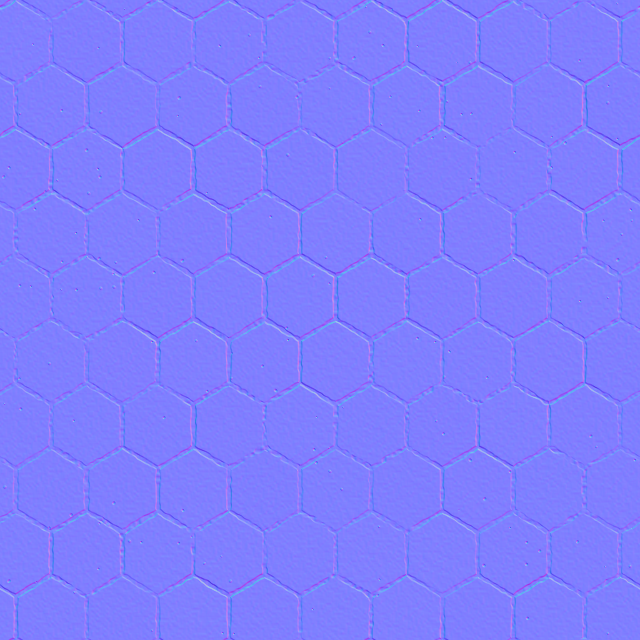
Write a WebGL 2 fragment shader that draws this texture map.

```glsl
#version 300 es
precision highp float;
precision highp int;
// Tangent-space normal map of hexagonal floor tiles with rough, worn grout.

#define COLUMNS 9.0
#define ROWS 10.0            // even, so the staggered rows wrap
#define OFFSET vec2(0.72, 0.35)
#define GROUT_HALF 0.027     // in tile widths
#define BEVEL 0.013          // in tile widths
#define GROUT_DEPTH 0.0012   // heights are in canvas units
#define GROUT_ROUGH 0.0011
#define GRAIN 0.0002
#define PIT_GRID 48.0
#define PIT_SHARE 0.13
#define TILT 0.014
#define STEP 0.0008

uniform vec2 u_resolution;
out vec4 fragColor;

const vec2 LATTICE = vec2(1.0, 1.7320508);

float hash(vec2 cell, uint seed) {
  uvec2 c = uvec2(ivec2(cell));
  uint n = c.x * 1597u + c.y * 51749u + seed * 7919u;
  n = (n ^ (n >> 16)) * 73244475u;
  n = (n ^ (n >> 15)) * 73244475u;
  n ^= n >> 16;
  return float(n & 65535u) / 65535.0;
}

// Value noise that wraps over the unit square; freq is a whole number.
float noise(vec2 uv, float freq, uint seed) {
  vec2 p = uv * freq;
  vec2 i = floor(p), f = p - i;
  f = f * f * f * (f * (f * 6.0 - 15.0) + 10.0);
  vec2 lo = mod(i, freq), hi = mod(i + 1.0, freq);
  return mix(mix(hash(lo, seed), hash(vec2(hi.x, lo.y), seed), f.x),
             mix(hash(vec2(lo.x, hi.y), seed), hash(hi, seed), f.x), f.y);
}

// Distance to the tile edge in x, wrapped tile index in yz.
vec3 hexTile(vec2 uv) {
  vec2 q = (uv * vec2(COLUMNS, ROWS) - OFFSET) * vec2(1.0, 0.5 * LATTICE.y);
  vec2 a = mod(q + 0.5 * LATTICE, LATTICE) - 0.5 * LATTICE;
  vec2 b = mod(q, LATTICE) - 0.5 * LATTICE;
  vec2 local = dot(a, a) < dot(b, b) ? a : b;
  vec2 id = round((q - local) * 2.0 / LATTICE);
  vec2 m = abs(local);
  float edge = 0.5 - max(m.x, dot(m, 0.5 * LATTICE));
  return vec3(edge, mod(id, vec2(2.0 * COLUMNS, ROWS)));
}

// Sparse small dents and crumbs, denser in some areas.
float pits(vec2 uv) {
  vec2 p = uv * PIT_GRID;
  vec2 cell = mod(floor(p), PIT_GRID);
  float share = PIT_SHARE * noise(uv, 7.0, 11u);
  if (hash(cell, 12u) > share) return 0.0;
  vec2 center = 0.25 + 0.5 * vec2(hash(cell, 13u), hash(cell, 14u));
  vec2 d = fract(p) - center;
  d.x += 0.5 * d.y * (hash(cell, 15u) - 0.5);
  float radius = mix(0.07, 0.16, hash(cell, 16u));
  float height = hash(cell, 17u) < 0.7 ? -0.0009 : 0.0006;
  return height * (1.0 - smoothstep(0.2 * radius, radius, length(d)));
}

float surface(vec2 uv) {
  vec3 tile = hexTile(uv);
  // Chipped edges and a grout width that drifts from joint to joint
  float edge = tile.x + 0.02 * (noise(uv, 120.0, 1u) - 0.5);
  float width = GROUT_HALF + 0.016 * (noise(uv, 17.0, 2u) - 0.5)
              + 0.006 * (hash(tile.yz, 3u) - 0.5);
  float grout = 1.0 - smoothstep(width - BEVEL, width + BEVEL, edge);
  float depth = GROUT_DEPTH * mix(0.5, 1.4, noise(uv, 13.0, 4u));
  float crumbs = noise(uv, 190.0, 5u) * mix(0.3, 1.3, noise(uv, 23.0, 6u));
  // Fine grain over everything
  float grain = noise(uv, 256.0, 7u) + 0.7 * noise(uv, 150.0, 8u);
  return grout * (GROUT_ROUGH * crumbs - depth) + GRAIN * grain
       + (1.0 - grout) * pits(uv);
}

void main() {
  vec2 uv = gl_FragCoord.xy / u_resolution;
  vec2 dx = vec2(STEP, 0.0), dy = vec2(0.0, STEP);
  vec2 slope = vec2(surface(uv + dx) - surface(uv - dx),
                    surface(uv + dy) - surface(uv - dy)) / (2.0 * STEP);
  // Each tile is laid slightly out of level
  vec3 tile = hexTile(uv);
  vec2 lean = vec2(hash(tile.yz, 21u), hash(tile.yz, 22u)) - 0.5;
  slope += TILT * lean * smoothstep(0.0, 2.0 * GROUT_HALF, tile.x);
  slope.y += 0.008;
  vec3 normal = normalize(vec3(-slope, 1.0));
  fragColor = vec4(0.5 + 0.5 * normal, 1.0);
}
```
